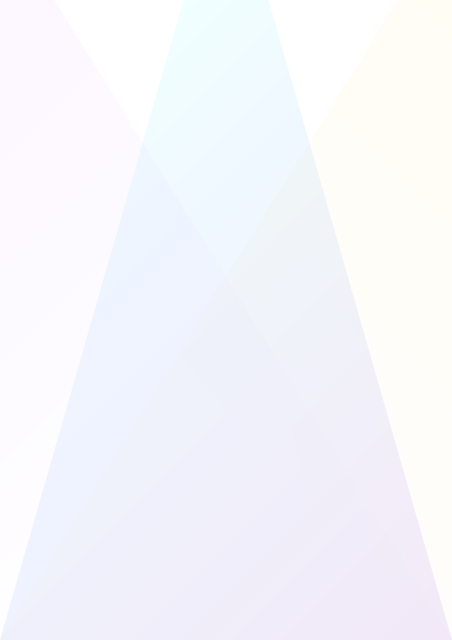
A WebGL 2 fragment shader for this background:

```glsl
#version 300 es
precision highp float;
// Three pale spotlight beams crossing on white: rose from the left, cream from
// the right, and a cyan-to-lilac beam in the middle. Each beam is a half-plane
// or wedge with a diagonal gradient, and the beams are multiplied together.

uniform vec2 u_resolution;
out vec4 fragColor;

// Beam edges: horizontal position at the top of the canvas, 0..1
const float SIDE_TOP = 0.12;     // side beams run from here to the far corner
const float CENTER_TOP = 0.406;  // middle beam runs from here to the near corner

// Side beam tints, from their own top corner to the opposite one
const vec3 ROSE = vec3(0.992, 0.968, 1.0);
const vec3 ROSE_END = vec3(0.995, 0.996, 0.998);
const float ROSE_REACH = 0.65;
const vec3 CREAM = vec3(1.0, 0.992, 0.957);
const vec3 CREAM_END = vec3(1.0, 0.993, 0.985);
const float CREAM_REACH = 0.6;

// Middle beam stops along the falling diagonal
const vec3 CYAN = vec3(0.941, 1.0, 1.0);
const vec3 SKY = vec3(0.941, 0.977, 1.0);
const vec3 PERIWINKLE = vec3(0.942, 0.955, 1.0);
const vec3 LILAC = vec3(0.955, 0.920, 0.988);
const vec4 STOPS = vec4(0.17, 0.34, 0.60, 1.0);

// Coverage to the left of a slanted line x = mix(top, bottom, depth)
float leftOf(vec2 p, float top, float bottom, float aspect) {
    float slope = (bottom - top) * aspect;
    float dist = (mix(top, bottom, p.y) - p.x) * aspect / sqrt(1.0 + slope * slope);
    return clamp(dist * u_resolution.y + 0.5, 0.0, 1.0);
}

float ramp(float a, float b, float t) {
    return clamp((t - a) / (b - a), 0.0, 1.0);
}

vec3 centerGradient(float t) {
    vec3 color = mix(CYAN, SKY, ramp(STOPS.x, STOPS.y, t));
    color = mix(color, PERIWINKLE, ramp(STOPS.y, STOPS.z, t));
    return mix(color, LILAC, ramp(STOPS.z, STOPS.w, t));
}

void main() {
    float aspect = u_resolution.x / u_resolution.y;
    vec2 p = gl_FragCoord.xy / u_resolution;
    p.y = 1.0 - p.y;                       // depth below the top edge
    vec2 mirrored = vec2(1.0 - p.x, p.y);

    // Progress along the two 45 degree diagonals
    float falling = (p.x * aspect + p.y) / (aspect + 1.0);
    float rising = (mirrored.x * aspect + p.y) / (aspect + 1.0);

    // Beam coverage
    float leftBeam = leftOf(p, SIDE_TOP, 1.0, aspect);
    float rightBeam = leftOf(mirrored, SIDE_TOP, 1.0, aspect);
    float centerBeam = (1.0 - leftOf(p, CENTER_TOP, 0.0, aspect))
                     * (1.0 - leftOf(mirrored, CENTER_TOP, 0.0, aspect));

    // Beam colours
    vec3 rose = mix(ROSE, ROSE_END, ramp(0.0, ROSE_REACH, falling));
    vec3 cream = mix(CREAM, CREAM_END, ramp(0.0, CREAM_REACH, rising));

    // Overlay the tints on white
    vec3 color = mix(vec3(1.0), rose, leftBeam);
    color *= mix(vec3(1.0), cream, rightBeam);
    color *= mix(vec3(1.0), centerGradient(falling), centerBeam);

    fragColor = vec4(color, 1.0);
}
```
